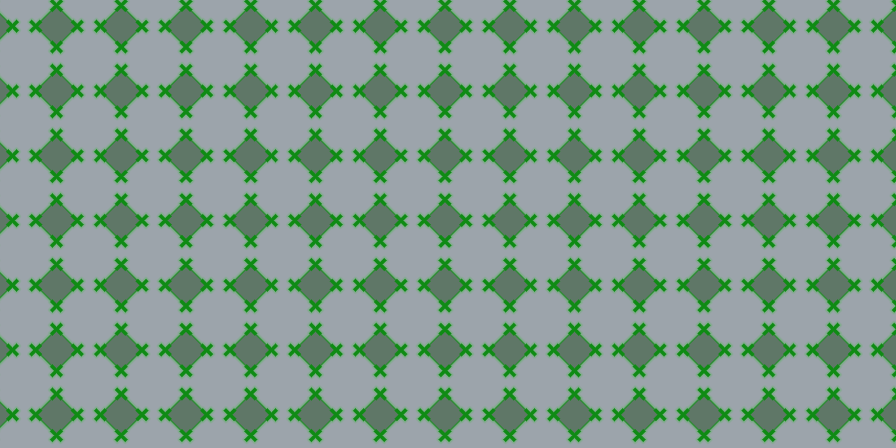
Reproduce this pattern procedurally as a Shadertoy shader.

```glsl
// A square lattice of grey-green diamonds on plain grey, each with a thin green
// outline and a green stitch cross on every corner. One cell is folded by
// symmetry, then drawn with distance functions. Lengths are in canvas heights.

const float PERIOD       = 0.14453;              // cell size, about 13.84 x 6.92 cells
const vec2  CELL_CENTER  = vec2(0.1261, 0.0742); // center of the first diamond
const float CORNER       = 0.0463;               // diamond center to corner
const float OUTLINE_HALF = 0.0016;               // half width of the outline
const float ARM_LENGTH   = 0.0168;               // cross center to arm end
const float ARM_HALF     = 0.0040;               // half width of a cross arm
const float BLEED_WIDTH  = 0.0065;               // reach of the pale tint
const float BLEED_AMOUNT = 0.75;

const vec3 GROUND = vec3(0.612, 0.642, 0.671);
const vec3 FILL   = vec3(0.372, 0.467, 0.405);
const vec3 THREAD = vec3(0.060, 0.545, 0.080);
const vec3 BLEED  = vec3(0.450, 0.685, 0.490);

// Signed distance to a diamond with equal diagonals, for p in the first quadrant
float diamondDistance(vec2 p, float corner) {
    return (p.x + p.y - corner) * 0.70710678;
}

// Signed distance to an axis-aligned box
float boxDistance(vec2 p, vec2 halfSize) {
    vec2 d = abs(p) - halfSize;
    return length(max(d, 0.0)) + min(max(d.x, d.y), 0.0);
}

// Signed distance to a diagonal cross with square arm ends
float crossDistance(vec2 p) {
    vec2 q = vec2(p.x + p.y, p.x - p.y) * 0.70710678;
    return min(boxDistance(q, vec2(ARM_LENGTH, ARM_HALF)),
               boxDistance(q, vec2(ARM_HALF, ARM_LENGTH)));
}

// Antialiased coverage of a signed distance, one pixel wide
float coverage(float d, float pixel) {
    return clamp(0.5 - d / pixel, 0.0, 1.0);
}

void mainImage(out vec4 fragColor, in vec2 fragCoord) {
    float pixel = 1.0 / iResolution.y;
    vec2 p = fragCoord * pixel - CELL_CENTER;

    // Repeat, then fold into one octant so that one corner stands for all four
    p = abs((fract(p / PERIOD + 0.5) - 0.5) * PERIOD);
    if (p.y > p.x) p = p.yx;

    float diamond = diamondDistance(p, CORNER);
    float outline = abs(diamond) - OUTLINE_HALF;
    float stitch  = crossDistance(p - vec2(CORNER, 0.0));

    // Pale tint on the ground around the thread
    float tint = 1.0 - smoothstep(0.0, BLEED_WIDTH, min(outline, stitch));
    vec3 color = mix(GROUND, BLEED, BLEED_AMOUNT * tint);

    // Diamond, its thin outline, then the corner crosses
    color = mix(color, FILL, coverage(diamond, pixel));
    color = mix(color, THREAD, 0.65 * coverage(outline, pixel));
    color = mix(color, THREAD, coverage(stitch, pixel));

    fragColor = vec4(color, 1.0);
}
```
